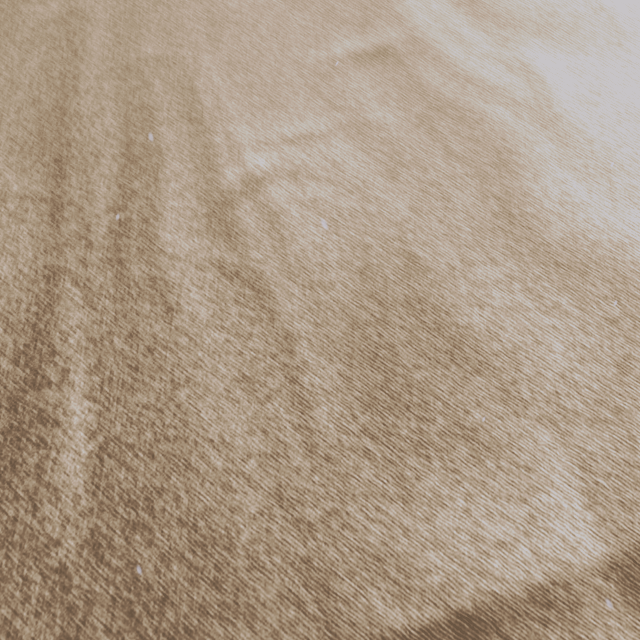
A WebGL 2 fragment shader for this texture:

```glsl
#version 300 es
precision highp float;
// Worn tan twill cloth seen at a slant: folds fan out from an apex, bent
// creases are scattered over two grids, and a fine diagonal weave recedes upward.
// All parts add to one light level, which is looked up in a colour ramp.

uniform vec2 u_resolution;
out vec4 fragColor;

const float TAU = 6.2832;
const vec2 FOLD_APEX = vec2(0.15, 1.3);   // where the long folds converge
const vec3 LIGHT_PLANE = vec3(2.6, 1.8, 0.08); // slope in x, y and the base level
const float FOLD_GAIN = 2.0;
const float CREASE_GAIN = 2.0;
const float CREASE_GRID = 4.5;
const float CREASE_SHARE = 0.6;
const float WEAVE_FREQ = 125.0;           // twill lines per canvas at the front
const float TWILL_GAIN = 0.85;
const float STRAND_GAIN = 2.6;            // broken strands along the twill
const float THREAD_GAIN = 2.2;            // upright threads, strongest at left
const float FUZZ_GAIN = 1.5;
const float LINT_GRID = 7.0;
const float LINT_SHARE = 0.14;
const vec3 LINT_COLOUR = vec3(0.78, 0.78, 0.84);
const vec3 RAMP[6] = vec3[6](
  vec3(0.52, 0.42, 0.33), vec3(0.61, 0.52, 0.42), vec3(0.67, 0.60, 0.51),
  vec3(0.73, 0.66, 0.60), vec3(0.76, 0.73, 0.69), vec3(0.78, 0.77, 0.78));

vec2 hash2(vec2 p) {
  vec3 q = fract(p.xyx * vec3(0.1031, 0.1030, 0.0973));
  q += dot(q, q.yzx + 33.33);
  return fract((q.xx + q.yz) * q.zy);
}

float noise(vec2 p) {
  vec2 i = floor(p), f = fract(p);
  f = f * f * (3.0 - 2.0 * f);
  vec2 e = vec2(0.0, 1.0);
  return mix(mix(hash2(i).x, hash2(i + e.yx).x, f.x),
             mix(hash2(i + e).x, hash2(i + e.yy).x, f.x), f.y);
}

// Lit and shaded sides of a ridge; d is the distance in ridge widths
float ridge(float d) {
  return 2.3 * d * exp(-d * d);
}

// Long soft folds radiating from the apex, weak near it
float folds(vec2 p) {
  vec2 r = p - FOLD_APEX;
  float angle = atan(r.x, -r.y) + 0.14 * (noise(p * 5.0) - 0.5);
  float reach = length(r);
  float wide = noise(vec2(angle * 9.0 + 3.0, reach * 2.0));
  float narrow = noise(vec2(angle * 24.0, reach * 3.0 + 8.0));
  return ((wide - 0.5) + 0.6 * (narrow - 0.5)) * smoothstep(0.1, 0.8, reach);
}

// Bent creases, one chance per unit cell, lit from the upper right
float creases(vec2 g) {
  vec2 cell = floor(g);
  float sum = 0.0;
  for (int y = -1; y <= 1; y++) {
    for (int x = -1; x <= 1; x++) {
      vec2 id = cell + vec2(x, y);
      vec2 place = hash2(id + 17.0), form = hash2(id + 53.0), kind = hash2(id + 91.0);
      float tilt = mix(0.2, 1.8, form.x);
      vec2 normal = vec2(cos(tilt), sin(tilt));
      vec2 r = g - id - place;
      float along = dot(r, vec2(-normal.y, normal.x));
      float across = dot(r, normal) + (form.y - 0.5) * along * along;
      float len = mix(0.28, 0.48, kind.y), width = mix(0.05, 0.12, place.x);
      float strength = step(kind.x, CREASE_SHARE) * mix(0.2, 0.55, form.y);
      sum += strength * ridge(across / width) * exp(-along * along / (len * len));
    }
  }
  return sum;
}

// Twill lines, broken strands and threads, finer and fainter with distance
float weave(vec2 p) {
  vec2 q = vec2((p.x - 0.5) * (1.0 + 0.5 * p.y), p.y + 0.5 * p.y * p.y);
  q += 0.006 * vec2(noise(p * 9.0), noise(p * 9.0 + 40.0));
  vec2 diag = WEAVE_FREQ * vec2(0.8 * q.x + 0.9 * q.y, 0.8 * q.x - 0.9 * q.y);
  float slip = 0.5 * (noise(q * 60.0 + 90.0) - 0.5);
  float footprint = WEAVE_FREQ * (1.0 + p.y) / u_resolution.y;
  float right = smoothstep(0.05, 0.65, p.x);
  float twill = sin(TAU * (diag.x + slip)) * mix(0.3, 1.0, right);
  twill *= 1.0 - smoothstep(0.4, 0.8, footprint);
  float strand = noise(diag * vec2(1.7, 0.4) + 300.0) - 0.5;
  float thread = noise(q * WEAVE_FREQ * vec2(1.9, 0.55) + 60.0) - 0.5;
  float fuzz = noise(q * WEAVE_FREQ * vec2(2.9, 2.3) + 400.0) - 0.5;
  float near = mix(1.0, 0.38, smoothstep(0.25, 1.0, p.y));
  return near * (TWILL_GAIN * twill + STRAND_GAIN * strand
    + THREAD_GAIN * mix(1.0, 0.4, right) * thread + FUZZ_GAIN * fuzz);
}

// Coverage of small pale flecks
float lint(vec2 p) {
  vec2 g = p * LINT_GRID, id = floor(g);
  vec2 place = hash2(id + 7.0), form = hash2(id + 29.0);
  vec2 r = g - id - mix(vec2(0.2), vec2(0.8), place);
  r.x += (form.y - 0.5) * r.y;
  float d = length(r * vec2(1.5, 0.8)) / mix(0.02, 0.05, form.y);
  return step(form.x, LINT_SHARE) * (1.0 - smoothstep(0.4, 1.4, d));
}

vec3 ramp(float level) {
  vec3 c = RAMP[0] * (1.0 + 0.14 * clamp(level, -1.5, 0.0));
  for (int i = 1; i < 6; i++) c = mix(c, RAMP[i], clamp(level - float(i - 1), 0.0, 1.0));
  return c;
}

void main() {
  vec2 p = gl_FragCoord.xy / u_resolution;
  float level = dot(LIGHT_PLANE, vec3(p, 1.0));
  level += FOLD_GAIN * folds(p);
  vec2 bent = p + 0.03 * vec2(noise(p * 9.0), noise(p * 9.0 + 70.0));
  float wrinkle = creases(bent * CREASE_GRID) + 0.5 * creases(bent * CREASE_GRID * 1.6 + 30.0);
  level += CREASE_GAIN * wrinkle * mix(0.15, 0.8, smoothstep(0.15, 0.8, p.y));
  level += 0.3 * (noise(p * 28.0) - 0.5);

  // Upright crease on the left
  float bend = 0.135 + 0.03 * (noise(vec2(p.y * 6.0, 4.0)) - 0.5);
  float span = smoothstep(0.0, 0.3, p.y) * (1.0 - smoothstep(0.5, 0.75, p.y));
  level -= 0.65 * span * ridge((p.x - bend) / 0.025);

  // Cloth turning down over the near right edge
  float rim = p.y - 0.35 * (p.x - 0.56) - 0.012 * (noise(p * 8.0) - 0.5);
  float drop = 1.0 - smoothstep(-0.035, 0.012, rim);
  level -= drop * (2.3 - 0.9 * smoothstep(0.06, 0.14, -rim));

  level += weave(p);
  fragColor = vec4(mix(ramp(level), LINT_COLOUR, 0.7 * lint(p)), 1.0);
}
```
